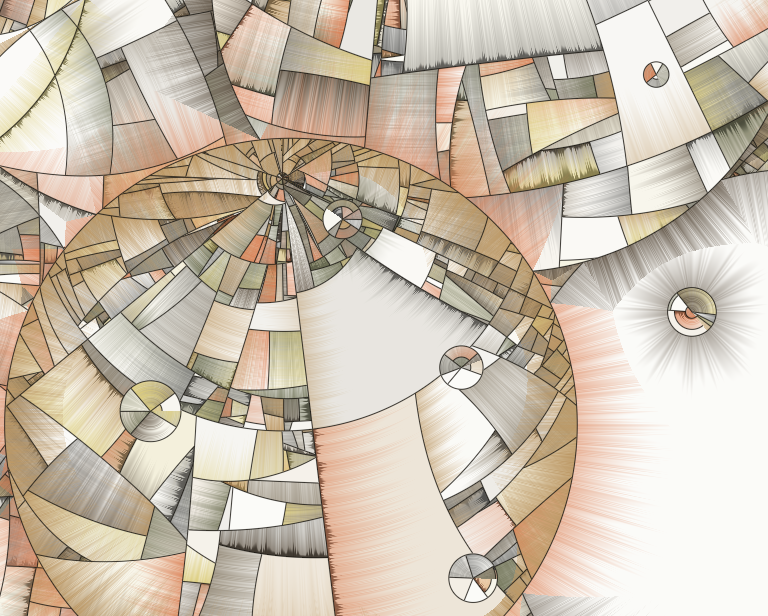
Write a Shadertoy shader that draws this background.

```glsl
// Crossing arcs and slanted cracks on white paper, each edge bleeding a ragged wash of pigment.
#define DISCS 25
#define SMALL_DISCS 7
#define SEED 90u
#define MAX_SPLITS 7
#define BLOCK 0.40
#define LINE_WIDTH 0.0008
#define LINE_ALPHA 0.86
#define WASH_CHANCE 0.42
#define WASH_REACH 0.19
#define FRINGE_CHANCE 0.2
#define PAPER vec3(0.985, 0.983, 0.972)
#define INK vec3(0.10, 0.09, 0.07)

const vec3 PIGMENTS[8] = vec3[8](
    vec3(0.48, 0.48, 0.47), vec3(0.45, 0.46, 0.35), vec3(0.58, 0.54, 0.47),
    vec3(0.74, 0.60, 0.40), vec3(0.86, 0.80, 0.48), vec3(0.86, 0.50, 0.33),
    vec3(0.35, 0.30, 0.24), vec3(0.54, 0.53, 0.50));

// Integer hashing
uint scramble(uint x) {
    x = x * 747796405u + 2891336453u;
    x = ((x >> ((x >> 28u) + 4u)) ^ x) * 277803737u;
    return (x >> 22u) ^ x;
}

float rand(uint id) { return float(scramble(id) >> 8u) / 16777216.0; }

vec4 rand4(uint id) {
    return vec4(rand(id), rand(id ^ 0x51u), rand(id ^ 0xA3u), rand(id ^ 0x1F7u));
}

// Layered sines: brush hairs as a function of the position along an edge
float hairs(float s, float phase) {
    float broad = sin(s * 173.0 + 2.5 * sin(s * 61.0 + phase));
    float medium = sin(s * 640.0 + 3.0 * sin(s * 211.0 + phase * 1.7));
    float fine = sin(s * 1430.0 + 4.0 * sin(s * 377.0 + phase * 2.3));
    return 0.5 + 0.16 * broad + 0.17 * medium + 0.17 * fine;
}

// Pigment that starts at an edge and fades away from it
void wash(inout vec3 col, float dist, float along, uint id) {
    vec4 h = rand4(id);
    if (h.x > WASH_CHANCE) return;
    vec3 pigment = PIGMENTS[int(h.y * 7.999)];
    float hair = hairs(along, h.z * 40.0);
    float reach = mix(0.05, WASH_REACH, h.z) * (0.5 + 0.8 * hair);
    float fade = pow(max(1.0 - dist / reach, 0.0), 1.4);
    float strength = mix(0.3, 0.85, h.w) * (0.75 + 0.5 * hair);
    col = mix(col, pigment, min(fade * strength, 1.0));

    // Short, dark, torn fringe beside some edges
    if (rand(id ^ 0x3C5u) < FRINGE_CHANCE) {
        float torn = mix(0.008, 0.026, h.w) * (0.15 + 1.5 * hair * hair);
        float cover = 1.0 - smoothstep(torn * 0.3, torn, dist);
        col = mix(col, pigment * 0.5, 0.75 * cover);
    }
}

// Cracks a disc into panels in polar coordinates about a pivot
vec3 paintPanels(vec2 p, vec2 centre, float radius, uint id, out float edge) {
    vec4 h = rand4(id ^ 0x77u);
    bool small = radius < 0.09;
    float heading = h.x * 6.2832;
    vec2 axis = vec2(cos(heading), sin(heading));
    float bend = small ? radius * 0.6 : mix(0.3, 0.9, h.y);
    vec2 v = p - centre + (small ? vec2(0.0) : axis * bend);
    vec2 q = vec2(length(v), atan(axis.x * v.y - axis.y * v.x, dot(axis, v)) * bend);
    vec2 stretch = vec2(1.0, q.x / bend);

    float block = min(BLOCK, radius * 2.0);
    vec2 offset = small ? vec2(0.0) : h.zw * block;
    vec2 cell = floor((q - offset) / block);
    vec2 lo = cell * block + offset, hi = lo + block;
    vec2 below = (q - lo) * stretch, above = (hi - q) * stretch;
    id = scramble(id ^ scramble(uint(int(cell.x) + 64) * 131u + uint(int(cell.y) + 64)));
    float stopChance = mix(0.05, 0.3, h.z);
    int splits = small ? 3 : MAX_SPLITS;

    for (int i = 0; i < splits; i++) {
        vec4 k = rand4(id), w = rand4(id ^ 0x2Du);
        vec2 size = hi - lo;
        if (min(size.x, size.y) < 0.014 || (i > 1 && k.x < stopChance)) break;
        bool cutX = (size.x > size.y) != (k.y < 0.2);
        float share = mix(0.12, 0.88, k.z);
        vec2 cut = lo + size * share;
        // Signed distance to a slanted, bowed crack
        vec2 a = (q - 0.5 * (lo + hi)) * stretch, b = size * (share - 0.5) * stretch;
        if (!cutX) { a = a.yx; b = b.yx; }
        float slope = small ? 0.0 : 0.9 * (w.x - 0.5) * w.y;
        float bow = small ? 0.0 : 2.4 * (w.z - 0.5);
        float tilt = slope + 2.0 * bow * a.y;
        float f = (a.x - b.x + slope * a.y + bow * a.y * a.y) * inversesqrt(1.0 + tilt * tilt);
        bool upper = f > 0.0;
        if (cutX) {
            if (upper) { lo.x = cut.x; below.x = min(below.x, f); }
            else { hi.x = cut.x; above.x = min(above.x, -f); }
        } else {
            if (upper) { lo.y = cut.y; below.y = min(below.y, f); }
            else { hi.y = cut.y; above.y = min(above.y, -f); }
        }
        id = scramble(id + (upper ? 17u : 5u));
    }

    // Faint warm tint, then a wash from each of the four sides
    vec4 k = rand4(id ^ 0x9Bu);
    vec3 col = mix(PAPER, PIGMENTS[2 + int(k.x * 2.999)], 0.22 * k.y * k.y);
    wash(col, below.x, q.y, scramble(id + 101u));
    wash(col, above.x, q.y, scramble(id + 202u));
    wash(col, below.y, q.x, scramble(id + 303u));
    wash(col, above.y, q.x, scramble(id + 404u));
    vec2 nearest = min(below, above);
    edge = min(nearest.x, nearest.y);
    return col;
}

void mainImage(out vec4 fragColor, in vec2 fragCoord) {
    vec2 p = fragCoord / iResolution.y;
    vec2 canvas = vec2(iResolution.x / iResolution.y, 1.0);

    // Scattered discs: the last one owns the point, some let older arcs show through
    uint owner = 0u, rimId = 0u;
    vec2 centre = vec2(0.0);
    float radius = 1.0, rim = 10.0, rimAlong = 0.0;
    for (int i = 0; i < DISCS; i++) {
        uint id = scramble(uint(i) + SEED);
        vec4 h = rand4(id);
        bool small = i >= DISCS - SMALL_DISCS;
        vec2 c = fract(float(i) * vec2(0.7549, 0.5698) + 0.3);
        c = (small ? c : c * 1.5 - 0.25) * canvas + (h.zw - 0.5) * 0.2;
        float r = small ? mix(0.02, 0.06, h.x) : mix(0.2, 0.55, h.x);
        vec2 v = p - c;
        float d = length(v) - r;
        if (d < 0.0) {
            owner = id; centre = c; radius = r;
            if (small || h.y > 0.45) rim = 10.0;
        }
        if (abs(d) < rim) {
            rim = abs(d);
            rimAlong = atan(v.y, v.x) * r;
            rimId = id + (d < 0.0 ? 1u : 0u);
        }
    }

    // Panels (some discs stay bare), rim wash and ink lines
    vec3 col = PAPER;
    float edge = 10.0;
    if (owner != 0u && rand(owner ^ 0x6Du) > 0.12) col = paintPanels(p, centre, radius, owner, edge);
    wash(col, rim, rimAlong, scramble(rimId));
    float soft = 0.7 / iResolution.y;
    float line = 1.0 - smoothstep(LINE_WIDTH - soft, LINE_WIDTH + soft, min(edge, rim));
    fragColor = vec4(mix(col, INK, LINE_ALPHA * line), 1.0);
}
```
